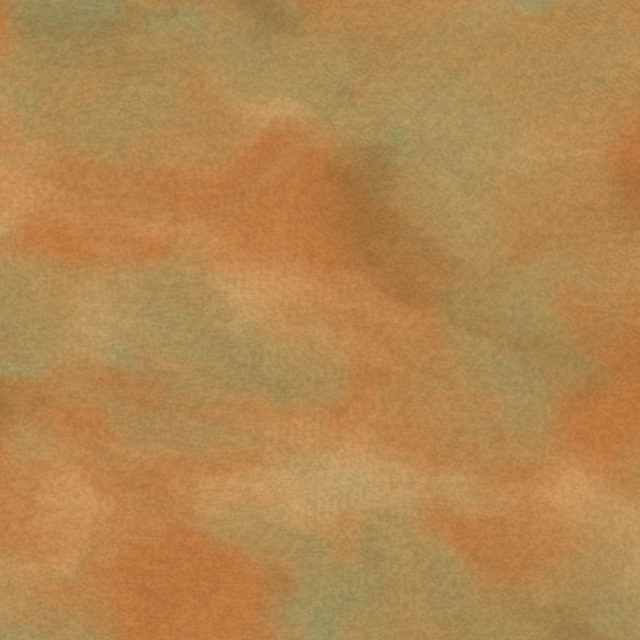
This texture is drawn by a three.js fragment shader. Its source:

```glsl
// Weathered ochre plaster: soft clouds of rust, tan and sage with a fine grain.
// Warped fractal noise drives hue, patina and brightness separately;
// turned high-frequency noise layers add the sandy surface tooth.

varying vec2 vUv;

const vec3 TAN = vec3(0.700, 0.540, 0.325);
const vec3 RUST = vec3(0.735, 0.460, 0.240);
const vec3 SAGE = vec3(0.645, 0.555, 0.345);
const vec3 PATINA = vec3(0.550, 0.590, 0.420);
const vec3 CREAM = vec3(0.840, 0.670, 0.450);
const vec3 UMBER = vec3(0.520, 0.385, 0.200);

const vec2 CLOUD_SCALE = vec2(3.8, 5.2);   // clouds are wider than tall
const float CLOUD_TILT = 0.15;             // slight slope of the drifts
const float WARP = 1.0;
const vec2 GRAIN_SCALE = vec2(230.0, 280.0);
const vec2 TOOTH_SCALE = vec2(75.0, 125.0);
const float GRAIN_STRENGTH = 0.115;
const float TOOTH_STRENGTH = 0.045;
const int OCTAVES = 6;
const mat2 TURN = mat2(0.8, 0.6, -0.6, 0.8);

float hash(vec2 p) {
  return fract(sin(dot(p, vec2(127.1, 311.7))) * 43758.5453);
}

// Value noise with a quintic fade
float noise(vec2 p) {
  vec2 cell = floor(p);
  vec2 f = fract(p);
  vec2 fade = f * f * f * (f * (f * 6.0 - 15.0) + 10.0);
  float bottom = mix(hash(cell), hash(cell + vec2(1.0, 0.0)), fade.x);
  float top = mix(hash(cell + vec2(0.0, 1.0)), hash(cell + vec2(1.0, 1.0)), fade.x);
  return mix(bottom, top, fade.y);
}

// Fractal sum; every octave is turned to hide the lattice
float fbm(vec2 p) {
  float sum = 0.0;
  float total = 0.0;
  float amplitude = 0.5;
  for (int i = 0; i < OCTAVES; i++) {
    p = TURN * p * 2.03 + vec2(17.3, 9.1);
    sum += amplitude * noise(p * 0.5);
    total += amplitude;
    amplitude *= 0.48;
  }
  return sum / total;
}

void main() {
  // Stretched, tilted and warped cloud space
  vec2 p = vec2(vUv.x, vUv.y + CLOUD_TILT * vUv.x) * CLOUD_SCALE;
  vec2 bend = vec2(fbm(p + vec2(3.7, 41.2)), fbm(p + vec2(28.4, 7.9))) - 0.5;
  vec2 q = p + WARP * bend;

  float hue = fbm(q + vec2(11.0, 23.0));
  float patina = fbm(q * 1.15 + vec2(63.0, 35.0));
  float light = fbm(q * 1.1 + vec2(47.0, 81.0));

  // Pigment clouds
  vec3 color = mix(TAN, RUST, 0.9 * smoothstep(0.40, 0.76, hue));
  color = mix(color, SAGE, 1.0 - smoothstep(0.22, 0.54, hue));
  float coolness = 1.0 - 0.8 * smoothstep(0.42, 0.66, hue);
  color = mix(color, PATINA, 0.65 * coolness * smoothstep(0.55, 0.85, patina));

  // Broad highlights and shadows
  color = mix(color, CREAM, 0.55 * smoothstep(0.48, 0.86, light));
  color = mix(color, UMBER, 0.50 * (1.0 - smoothstep(0.14, 0.50, light)));

  // Sandy grain
  float grain = noise(TURN * (vUv * GRAIN_SCALE)) - 0.5;
  float tooth = noise(TURN * (vUv * TOOTH_SCALE) + 5.0 * bend) - 0.5;
  color *= 1.0 + GRAIN_STRENGTH * grain + TOOTH_STRENGTH * tooth;

  gl_FragColor = vec4(color, 1.0);
}
```
